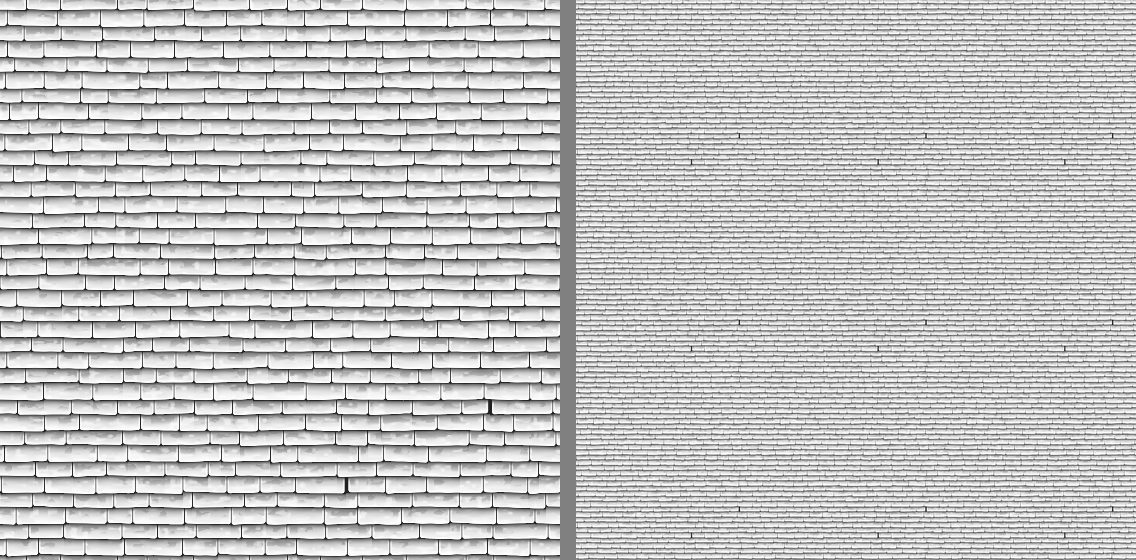
Left, the tile; right, the same tile 3 across and 3 down.
A WebGL 1 fragment shader for this texture map:

```glsl
precision highp float;
// Overlapping courses of pale stone shingles: 36 rows of 13 uneven tiles.
// Each tile hangs with its own drop and tilt and shades the course below;
// wrapped hashes and noise make the pattern tile in both directions.

uniform vec2 u_resolution;

const float ROWS = 36.0;
const float COLS = 13.0;
const float ASPECT = ROWS / COLS;    // tile width measured in row heights
const float MAX_DROP = 0.25;

vec2 wrap(vec2 cell, vec2 period) {
  return floor(mod(cell + 0.5, period));
}

float hash(vec2 p, float seed) {
  vec3 q = fract(vec3(p.xyx + seed * 7.3) * vec3(0.1031, 0.1030, 0.0973));
  q += dot(q, q.yzx + 33.33);
  return fract((q.x + q.y) * q.z);
}

// Value noise that repeats after "period" cells.
float noise(vec2 p, vec2 period, float seed) {
  vec2 i = floor(p);
  vec2 f = p - i;
  f = f * f * (3.0 - 2.0 * f);
  float a = hash(wrap(i, period), seed);
  float b = hash(wrap(i + vec2(1.0, 0.0), period), seed);
  float c = hash(wrap(i + vec2(0.0, 1.0), period), seed);
  float d = hash(wrap(i + vec2(1.0, 1.0), period), seed);
  return mix(mix(a, b, f.x), mix(c, d, f.x), f.y);
}

// Position of a joint (tile widths) and its half width (row heights).
vec2 joint(float index, float row) {
  vec2 id = wrap(vec2(index, row), vec2(COLS, ROWS));
  float shift = 0.5 * mod(id.y, 2.0) + 0.3 * hash(id.yy, 5.0);
  float x = index + shift + 0.48 * (hash(id, 1.0) - 0.5);
  float slipped = step(0.994, hash(id, 2.0));
  return vec2(x, mix(0.015, 0.11, slipped));
}

// x: distance to the nearest side, y: height of the lower edge, z: tile tone.
vec3 tileAt(float u, float row) {
  float base = floor(u);
  vec2 left = vec2(-1e3, 0.0);
  vec2 right = vec2(1e3, 0.0);
  float index = 0.0;
  for (int k = -2; k <= 2; k++) {
    float j = base + float(k);
    vec2 edge = joint(j, row);
    if (edge.x <= u && edge.x > left.x) {
      left = edge;
      index = j;
    }
    if (edge.x > u && edge.x < right.x) right = edge;
  }
  vec2 id = wrap(vec2(index, row), vec2(COLS, ROWS));
  float across = (u - left.x) / (right.x - left.x) - 0.5;
  float stagger = mix(-0.035, 0.035, mod(id.y, 2.0));
  float drop = 0.08 * (hash(id, 3.0) - 0.5);
  float tilt = 0.22 * (hash(id, 4.0) - 0.5) * across;
  float ragged = 0.03 * (noise(vec2(u * 5.0, id.y), vec2(COLS * 5.0, ROWS), 6.0) - 0.5);
  float side = min((u - left.x) * ASPECT - left.y, (right.x - u) * ASPECT - right.y);
  return vec3(side, row + stagger + drop + tilt + ragged, hash(id, 7.0));
}

// Distance inside a tile from its sides and lower edge, with round corners.
float insetDistance(vec2 d, float radius) {
  return radius - length(max(radius - d, 0.0));
}

// Light fades in below the overhanging course.
float overhangLight(float depth) {
  float contact = mix(0.6, 1.0, smoothstep(0.0, 0.06, depth));
  return contact * (0.24 + 0.77 * (1.0 - exp(-3.8 * depth)));
}

// Soft grey pits, mostly in the upper middle of a tile.
float pits(vec2 uv, float depth) {
  vec2 cells = vec2(COLS * 5.0, ROWS * 3.0);
  vec2 fine = cells * 2.0;
  float warp = noise(uv * fine, fine, 9.0) - 0.5;
  float n = noise(uv * cells + warp * vec2(0.5, 0.7), cells, 8.0);
  float band = smoothstep(0.1, 0.25, depth) * (1.0 - smoothstep(0.4, 0.7, depth));
  return band * smoothstep(0.61, 0.70, n);
}

void main() {
  vec2 uv = gl_FragCoord.xy / u_resolution;
  float pixel = ROWS / u_resolution.y;
  float u = uv.x * COLS;
  float y = uv.y * ROWS - 0.34;

  // Upper courses cover lower ones.
  float row = floor(y + MAX_DROP);
  if (y < tileAt(u, row).y) row -= 1.0;
  vec3 tile = tileAt(u, row);
  float depth = max(tileAt(u, row + 1.0).y - y, 0.0);

  // Body with streaks and pits.
  vec2 streakCells = vec2(COLS * 4.0, ROWS * 6.0);
  float streak = noise(uv * streakCells, streakCells, 10.0) - 0.5;
  float stone = 0.97 + 0.015 * (tile.z - 0.5) + 0.05 * streak;
  stone -= 0.14 * pits(uv, depth);

  // Bright chipped rim, then shadow and thin dark joints.
  float edge = insetDistance(vec2(tile.x, y - tile.y), 0.18);
  vec2 chipCells = vec2(COLS * 7.0, ROWS * 4.0);
  float chip = 0.08 * smoothstep(0.5, 0.9, noise(uv * chipCells, chipCells, 11.0));
  float rim = 1.0 - smoothstep(0.07, 0.15, edge - chip);
  float shade = stone * overhangLight(depth);
  shade = mix(shade, 1.0, 0.75 * rim * smoothstep(0.05, 0.35, depth));
  float cover = smoothstep(-0.3 * pixel, 0.6 * pixel, edge);
  shade = mix(0.13, shade, cover);

  gl_FragColor = vec4(vec3(clamp(shade, 0.0, 1.0)), 1.0);
}
```
